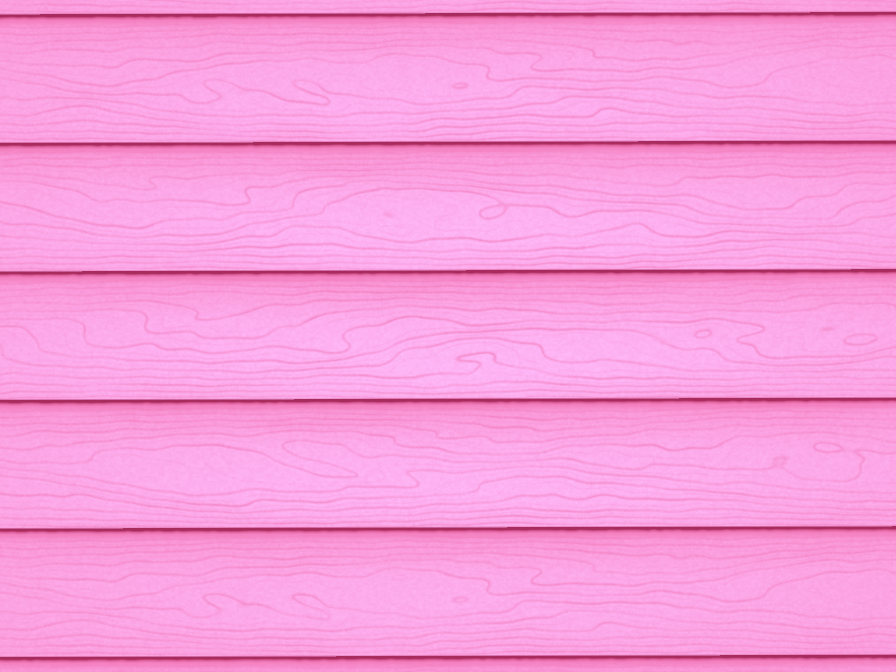
A WebGL 2 fragment shader for this texture:

```glsl
#version 300 es
precision highp float;
// Pink painted lap siding: stacked horizontal boards with embossed wood grain.
uniform vec2 u_resolution;
out vec4 fragColor;

const float BOARD = 0.1913;      // board pitch, in canvas heights
const float FIRST_SEAM = 0.0200; // top edge of the first seam, below the canvas top
const float TILT = 0.0026;       // slight slope of the seams
const float GRAIN_CYCLE = 4.0;   // boards before the embossing repeats

const vec3 LIT   = vec3(0.995, 0.715, 0.965);
const vec3 BODY  = vec3(0.99, 0.66, 0.91);
const vec3 SHADE = vec3(0.98, 0.59, 0.84);
const vec3 DEEP  = vec3(0.95, 0.48, 0.73);
const vec3 RIM   = vec3(0.85, 0.35, 0.58);
const vec3 GAP   = vec3(0.66, 0.17, 0.37);

float hash(vec2 p) {
  p = fract(p * vec2(0.1031, 0.1137));
  p += dot(p, p.yx + 33.33);
  return fract((p.x + p.y) * p.x * 7.31);
}

float valueNoise(vec2 p) {
  vec2 cell = floor(p), f = fract(p);
  f = f * f * (3.0 - 2.0 * f);
  return mix(mix(hash(cell), hash(cell + vec2(1, 0)), f.x),
             mix(hash(cell + vec2(0, 1)), hash(cell + vec2(1, 1)), f.x), f.y);
}

// Layered sines, bent by each other so the pattern does not look periodic.
float swirl(vec2 q, float seed) {
  float sum = 0.0, amp = 1.0;
  for (int i = 0; i < 4; i++) {
    q += 0.5 * sin(q.yx * vec2(0.9, 0.6) + seed);
    sum += amp * sin(q.x + seed) * cos(q.y - 1.7 * seed);
    q = q * 1.75 + vec2(seed, 1.3);
    amp *= 0.5;
  }
  return sum;
}

// Growth-ring count: dense near the board edges, loose and looping in the middle.
float ringPhase(vec2 p, float seed) {
  float c = p.y / BOARD - 0.53;
  float heart = exp(-9.0 * c * c);
  float bend = swirl(vec2(p.x * 7.0, c * 4.5), seed);
  float wobble = 0.10 * sin(p.x * 41.0 + 3.0 * bend) + 0.05 * sin(p.x * 97.0 + seed);
  return 6.0 * c + 30.0 * c * c * c + bend * (0.25 + 1.05 * heart) + wobble;
}

// Signed distance to the nearest ring, from the phase and its slope.
float ringDistance(float phase, float slope) {
  return (fract(phase) - 0.5) / max(slope, 12.0);
}

float ridge(float d, float width) {
  return exp(-d * d / (width * width));
}

void main() {
  vec2 p = gl_FragCoord.xy / u_resolution.y;
  float aspect = u_resolution.x / u_resolution.y;
  float pixel = 1.0 / u_resolution.y;

  // Board coordinates: y runs down from the seam above.
  float down = 1.0 - p.y - FIRST_SEAM + TILT * (p.x - 0.5 * aspect);
  float row = floor(down / BOARD);
  float y = down - row * BOARD;
  float v = y / BOARD;
  float seed = 1.0 + 2.37 * mod(row, GRAIN_CYCLE);

  // Embossed rings: a dark groove with a lit lip below it.
  vec2 b = vec2(p.x, y);
  const vec2 STEP = vec2(0.0005, 0.0);
  float phase = ringPhase(b, seed);
  vec2 slope = vec2(ringPhase(b + STEP.xy, seed), ringPhase(b + STEP.yx, seed)) - phase;
  float steepness = length(slope) / STEP.x;
  float d = ringDistance(phase, steepness);
  float wear = 0.35 + 0.65 * valueNoise(vec2(p.x * 9.0 + seed, y * 70.0 + 40.0 * row));
  float groove = ridge(d, 0.0017 + 0.5 * pixel) * wear;
  float lip = ridge(d - 0.0032, 0.0021) * wear;
  float fine = ridge(ringDistance(phase * 2.0 + 0.5, steepness * 2.0), 0.0014) * wear;

  // Paint: brighter in the middle of the canvas and down each board.
  vec2 fromCentre = vec2(p.x / aspect, p.y) - 0.5;
  float glow = 1.0 - 2.0 * dot(fromCentre, fromCentre);
  float light = smoothstep(0.05, 0.75, v) * glow;
  vec3 colour = mix(BODY, LIT, clamp(light * 0.85 + 0.3 * lip, 0.0, 1.0));
  colour = mix(colour, SHADE, 0.75 * (1.0 - smoothstep(0.04, 0.42, v)));
  colour = mix(colour, DEEP, 0.48 * groove + 0.16 * fine);
  colour = mix(colour, SHADE, 0.5 * (1.0 - glow));

  // Fine speckle in the paint.
  float speckle = valueNoise(p * vec2(190.0, 290.0)) + valueNoise(p * 410.0) - 1.0;
  colour += speckle * vec3(0.008, 0.028, 0.022);

  // Seam: sharp above, with a ragged soft shadow below.
  float ragged = 0.0010 * (valueNoise(vec2(p.x * 110.0, row * 7.0)) - 0.5);
  float below = y + ragged;
  colour = mix(colour, DEEP, 0.85 * (1.0 - smoothstep(0.006, 0.022, below)));
  colour = mix(colour, RIM, 1.0 - smoothstep(0.004, 0.0095, below));
  colour = mix(colour, GAP, 1.0 - smoothstep(0.0025, 0.0058, below));
  float lowerEdge = 1.0 - smoothstep(0.0, 0.0008 + pixel, BOARD - y);
  colour = mix(colour, GAP, 0.6 * lowerEdge);

  fragColor = vec4(clamp(colour, 0.0, 1.0), 1.0);
}
```
